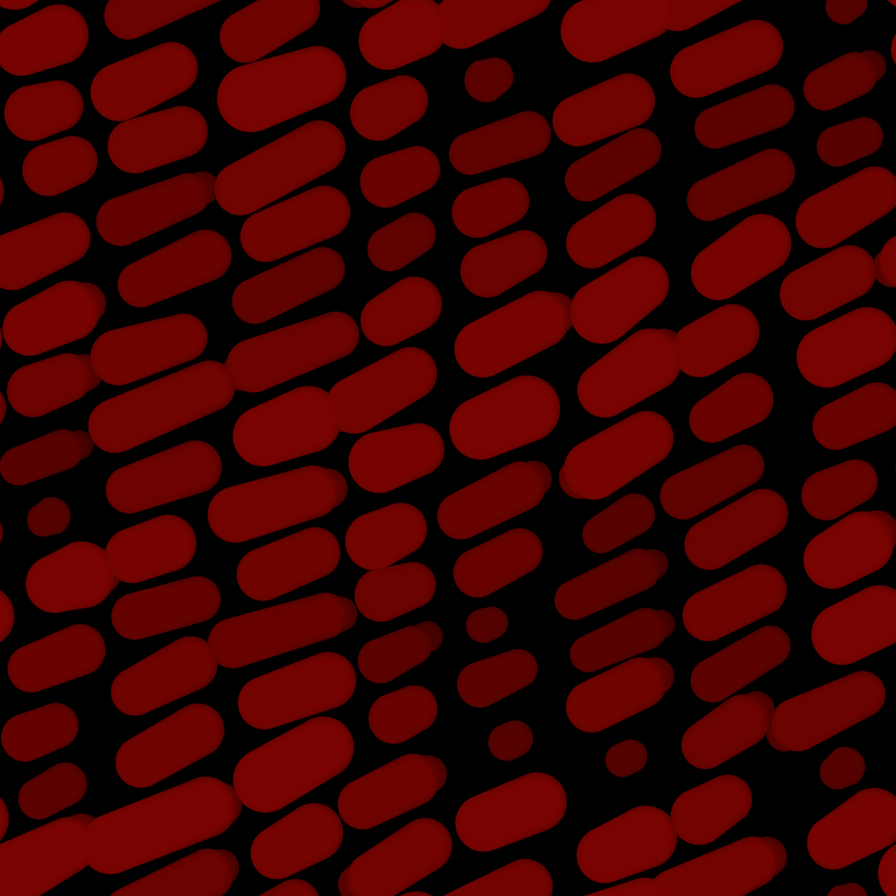
Write a WebGL 2 fragment shader that draws this pattern.

```glsl
#version 300 es
precision highp float;

// Slanted dark red capsules on black, packed on a sheared lattice that wraps.
// Gradient noise slides and bends the rows, and grains grow where it opens
// gaps; bigger grains glow brighter and cover dimmer lobes behind them.

uniform vec2 u_resolution;
out vec4 fragColor;

const vec2 GRID = vec2(8.0, 13.0);     // columns, rows per column
const float SHEAR = 3.0 / 8.0;         // rows dropped per column; 8 columns = 3 rows
const vec2 SLOPE = vec2(0.894, 0.447); // mean grain direction, rise 1 in run 2
const vec3 RED = vec3(1.0, 0.024, 0.0);

vec3 hash3(vec2 p) {
    vec3 q = fract(p.xyx * vec3(0.1031, 0.1030, 0.0973));
    q += dot(q, q.yxz + 33.33);
    return fract((q.xxy + q.yzz) * q.zyx);
}

// Dot product of a random unit gradient with the offset from its corner
float cornerSlope(vec2 corner, vec2 offset, float period, float seed) {
    float turn = 6.2832 * hash3(mod(corner, period) + seed).x;
    return dot(vec2(cos(turn), sin(turn)), offset);
}

// Gradient noise that repeats over the unit square
float wrapNoise(vec2 uv, float period, float seed) {
    vec2 p = uv * period;
    vec2 cell = floor(p);
    vec2 f = p - cell;
    vec2 blend = f * f * f * (f * (f * 6.0 - 15.0) + 10.0);
    vec2 e = vec2(1.0, 0.0);
    float low = mix(cornerSlope(cell, f, period, seed),
                    cornerSlope(cell + e, f - e, period, seed), blend.x);
    float high = mix(cornerSlope(cell + e.yx, f - e.yx, period, seed),
                     cornerSlope(cell + 1.0, f - 1.0, period, seed), blend.x);
    return mix(low, high, blend.y);
}

// Slide of grains along their row; changes slowly along it, quickly across it
float slip(vec2 site) {
    return 0.056 * wrapNoise(vec2(site.x, 2.0 * site.y - site.x), 4.0, 11.0);
}

// Vertical bend of the rows
float rise(vec2 site) {
    return 0.042 * wrapNoise(site, 3.0, 37.0);
}

// Capsule along x whose radius changes by the fraction taper towards each end
float capsule(vec2 p, float halfCore, float radius, float taper) {
    float x = clamp(p.x, -halfCore, halfCore);
    return length(p - vec2(x, 0.0)) - radius * (1.0 + taper * x / halfCore);
}

// Red level of a shape: flat inside, dimmer at the rim, most at its right end
float shade(float dist, float along, float level, float pixel) {
    float rim = 1.0 - smoothstep(0.0, 0.009, -dist);
    float rightEnd = smoothstep(-0.03, 0.06, along);
    float cover = 1.0 - smoothstep(-pixel, pixel, dist);
    return level * cover * (1.0 - rim * mix(0.06, 0.2, rightEnd));
}

// Red level that the grain with lattice point home adds at uv
float grain(vec2 uv, vec2 home, float pixel) {
    vec2 steps = GRID * vec2(2.0, 8.0);
    vec2 id = mod(floor(home * steps + 0.5), steps);
    vec2 site = id / steps;
    vec3 place = hash3(id + 7.0);
    vec3 form = hash3(id + 131.0);

    // Place and direction
    vec2 center = home + slip(site) * SLOPE + vec2(0.0, rise(site));
    center += (place.xy - 0.5) * vec2(0.014, 0.009);
    float angle = 0.44 + 0.36 * wrapNoise(site, 2.0, 59.0) + 0.2 * (place.z - 0.5);
    vec2 axis = vec2(cos(angle), sin(angle));
    vec2 d = uv - center;
    vec2 p = vec2(dot(d, axis), dot(d, vec2(-axis.y, axis.x)));

    // Extra room to the neighbours in the row and in the column
    vec2 alongHalf = 0.067 * SLOPE;
    vec2 upHalf = vec2(0.0, 0.5 / GRID.y);
    float roomAlong = slip(site + alongHalf) - slip(site - alongHalf);
    float roomAcross = rise(site + upHalf) - rise(site - upHalf);

    // Size: a few grains are dots, a few are extra long
    float isDot = step(form.x, 0.05);
    float isLong = step(0.92, form.x);
    float radius = 0.0292 + 0.55 * roomAcross + 0.007 * (form.y - 0.5);
    float halfCore = 0.028 + 0.5 * roomAlong + 0.010 * (form.z - 0.5) + 0.014 * isLong;
    radius = mix(clamp(radius, 0.022, 0.037), 0.018 + 0.006 * form.z, isDot);
    halfCore = mix(max(halfCore, 0.010), 0.005, isDot);

    float level = mix(0.33, 0.475, smoothstep(0.019, 0.034, radius));
    float taper = 0.16 * (place.x - 0.5);
    float body = capsule(p, halfCore, radius, taper);

    // Dimmer lobe slid along the axis, mostly to the right
    float slide = 0.021 * step(0.72, form.z) * (1.0 - isDot);
    slide *= place.y < 0.25 ? -1.0 : 1.0;
    vec2 q = p - vec2(slide, 0.008 * (place.z - 0.5));
    float lobe = capsule(q, halfCore * 0.9, radius * 0.74, 0.0);

    return max(shade(body, p.x, level, pixel),
               shade(lobe, q.x, level * 0.78, pixel));
}

void main() {
    vec2 uv = gl_FragCoord.xy / u_resolution;
    float pixel = 1.0 / min(u_resolution.x, u_resolution.y);

    // Brightest of the nearby grains wins
    float red = 0.0;
    for (int i = -1; i <= 1; i++) {
        float column = floor(uv.x * GRID.x) + float(i);
        float drop = SHEAR * column;
        float row = floor(uv.y * GRID.y + drop);
        for (int j = -2; j <= 2; j++) {
            vec2 home = vec2(column + 0.5, row + float(j) + 0.5 - drop) / GRID;
            red = max(red, grain(uv, home, pixel));
        }
    }
    fragColor = vec4(RED * red, 1.0);
}
```
